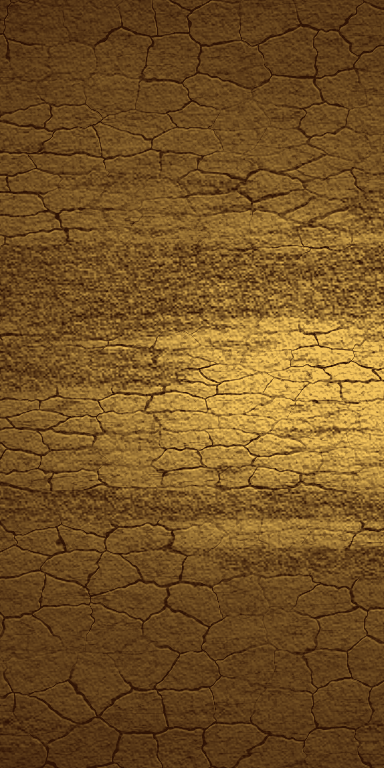
Reproduce this texture procedurally as a WebGL 1 fragment shader.

```glsl
precision highp float;
// Cracked, weathered gold leaf with worn horizontal bands and a warm glow at right.

#define GLOW_CENTER vec2(0.86, 1.0)
#define GLOW_SIZE vec2(0.56, 0.33)
#define GLOW_GAIN 0.58
#define CRACK_WIDTH 0.0036
#define CELLS_ACROSS 7.5
#define GRAIN_GAIN 0.62
#define RELIEF_GAIN 0.42
#define RELIEF_STEP vec2(0.0015, 0.0050)
#define DARK_GOLD vec3(0.30, 0.18, 0.07)
#define LIGHT_GOLD vec3(0.89, 0.71, 0.33)

uniform vec2 u_resolution;

float hash(vec2 p) {
  vec3 q = fract(vec3(p.xyx) * 0.1031);
  q += dot(q, q.yzx + 33.33);
  return fract((q.x + q.y) * q.z);
}

vec2 hash2(vec2 p) {
  return vec2(hash(p), hash(p + 71.7));
}

float noise(vec2 p) {
  vec2 i = floor(p), f = fract(p);
  f = f * f * (3.0 - 2.0 * f);
  return mix(mix(hash(i), hash(i + vec2(1.0, 0.0)), f.x),
             mix(hash(i + vec2(0.0, 1.0)), hash(i + 1.0), f.x), f.y);
}

float fbm(vec2 p) {
  float sum = 0.0, gain = 0.5;
  for (int i = 0; i < 4; i++) {
    sum += gain * noise(p);
    p = p * 2.03 + 17.1;
    gain *= 0.5;
  }
  return sum / 0.94;
}

// Soft horizontal band around a height
float band(float y, float center, float halfWidth) {
  float d = (y - center) / halfWidth;
  return exp(-d * d * d * d);
}

// Site inside a brick-like cell
vec2 cellSite(vec2 cell) {
  return cell + 0.5 + vec2(0.9, 0.6) * (hash2(cell) - 0.5);
}

// Distance to the nearest cell border, in canvas units
float crackDistance(vec2 p) {
  p += vec2(0.035, 0.022) * (vec2(fbm(p * 13.0), fbm(p * vec2(9.0, 14.0) + 40.0)) - 0.5);
  p += vec2(0.014, 0.008) * (vec2(noise(p * 60.0), noise(p * 60.0 + 9.0)) - 0.5);
  float s = clamp((p.y - 0.40) / 1.45, 0.0, 1.0);
  float rows = 10.0 * p.y + 13.0 * s * s * (3.0 - 2.0 * s);
  vec2 scale = vec2(CELLS_ACROSS, 10.0 + 53.8 * s * (1.0 - s));
  vec2 q = vec2(p.x * CELLS_ACROSS, rows);
  vec2 base = floor(q), nearest = vec2(0.0);
  float best = 9.0;
  for (int j = -1; j <= 1; j++) {
    for (int i = -1; i <= 1; i++) {
      vec2 r = cellSite(base + vec2(i, j)) - q;
      float d = dot(r, r);
      if (d < best) { best = d; nearest = r; }
    }
  }
  float edge = 1.0;
  for (int j = -2; j <= 2; j++) {
    for (int i = -2; i <= 2; i++) {
      vec2 r = cellSite(base + vec2(i, j)) - q;
      vec2 across = r - nearest;
      if (dot(across, across) > 0.0001) {
        vec2 n = normalize(across);
        edge = min(edge, dot(0.5 * (r + nearest), n) / length(n * scale));
      }
    }
  }
  return edge;
}

// 1 where the leaf is rubbed away into grain
float wear(vec2 p) {
  float left = 1.0 - smoothstep(0.25, 0.58, p.x);
  float right = smoothstep(0.45, 0.65, p.x);
  float y = p.y + 0.04 * (fbm(p * vec2(3.0, 12.0)) - 0.5);
  float w = band(y, 1.262, 0.098);
  w += left * (band(y, 1.04, 0.045) + 0.4 * band(y, 1.14, 0.05));
  w += band(y, 0.685, 0.038) + right * band(y, 0.545, 0.028);
  w += 0.25 * band(y, 0.10, 0.10) + 0.22 * band(y, 1.05, 0.70);
  w += 0.7 * smoothstep(0.87, 0.97, p.x) * band(y, 1.47, 0.06);
  float streak = fbm(p * vec2(5.0, 48.0) + 3.0);
  return smoothstep(0.34, 0.70, w + 1.5 * (streak - 0.5));
}

float crackMask(vec2 p) {
  float width = CRACK_WIDTH * (0.35 + 1.1 * noise(p * 14.0 + 5.0));
  return 1.0 - smoothstep(0.3 * width, 1.4 * width, crackDistance(p));
}

float fineGrain(vec2 p) {
  return 0.65 * noise(p * vec2(190.0, 215.0)) + 0.35 * noise(p * vec2(85.0, 120.0) + 8.0);
}

void main() {
  vec2 p = gl_FragCoord.xy / u_resolution * vec2(1.0, 2.0);
  float worn = wear(p);
  float leaf = 1.0 - worn;

  // Broad lighting
  vec2 g = (p - GLOW_CENTER) / GLOW_SIZE;
  float glow = exp(-dot(g, g));
  float body = (p.y - 1.12) / 0.60;
  float light = 0.09 + 0.27 * exp(-body * body) + GLOW_GAIN * glow;
  light += 0.16 * band(p.y, 0.61, 0.04) * smoothstep(0.3, 0.7, p.x);
  light += 0.12 * band(p.y, 1.40, 0.05) * smoothstep(0.4, 0.9, p.x);
  light += 0.10 * (fbm(p * vec2(3.0, 11.0)) - 0.5);
  light *= mix(0.74, 1.0, smoothstep(0.0, 0.3, p.x));

  // Cracks, with a lit rim below each dark line
  float crack = crackMask(p);
  float rim = crackMask(p + RELIEF_STEP) * (1.0 - crack);
  float fade = 0.3 + 0.7 * smoothstep(0.25, 0.6, noise(p * vec2(6.0, 10.0) + 2.0));
  float crackDepth = fade * mix(1.0, 0.2, worn);

  // Speckle and horizontal brushing
  float center = fineGrain(p);
  float grain = center - 0.5;
  float bump = center - fineGrain(p + RELIEF_STEP);
  float brush = fbm(p * vec2(9.0, 110.0)) - 0.5;

  float tone = light * mix(1.16, 0.62, worn);
  tone += grain * GRAIN_GAIN * mix(0.45, 1.5, worn) * (0.3 + light);
  tone += bump * RELIEF_GAIN * (0.25 + light);
  tone += brush * mix(0.16, 0.42, worn) * (0.4 + light);
  tone += rim * crackDepth * RELIEF_GAIN * (0.3 + 0.4 * light);
  tone -= crack * crackDepth * (0.20 + 0.8 * light);

  // Hairline splits running along the rows
  float contour = abs(fbm(p * vec2(7.0, 38.0) + 60.0) - 0.5);
  float hairline = 1.0 - smoothstep(0.008, 0.035, contour);
  tone -= hairline * leaf * noise(p * vec2(12.0, 20.0)) * (0.08 + 0.45 * light);

  // Isolated pits in the intact leaf
  float pits = smoothstep(0.68, 0.82, noise(p * vec2(110.0, 140.0) + 31.0));
  tone -= pits * leaf * (0.04 + 0.32 * light);

  // Ends fall off gently
  tone -= 0.07 * smoothstep(0.70, 1.0, abs(p.y - 1.0)) * (1.0 - 0.5 * p.x);
  vec3 color = mix(DARK_GOLD, LIGHT_GOLD, clamp(tone, -0.20, 1.1));
  gl_FragColor = vec4(clamp(color, 0.0, 1.0), 1.0);
}
```
